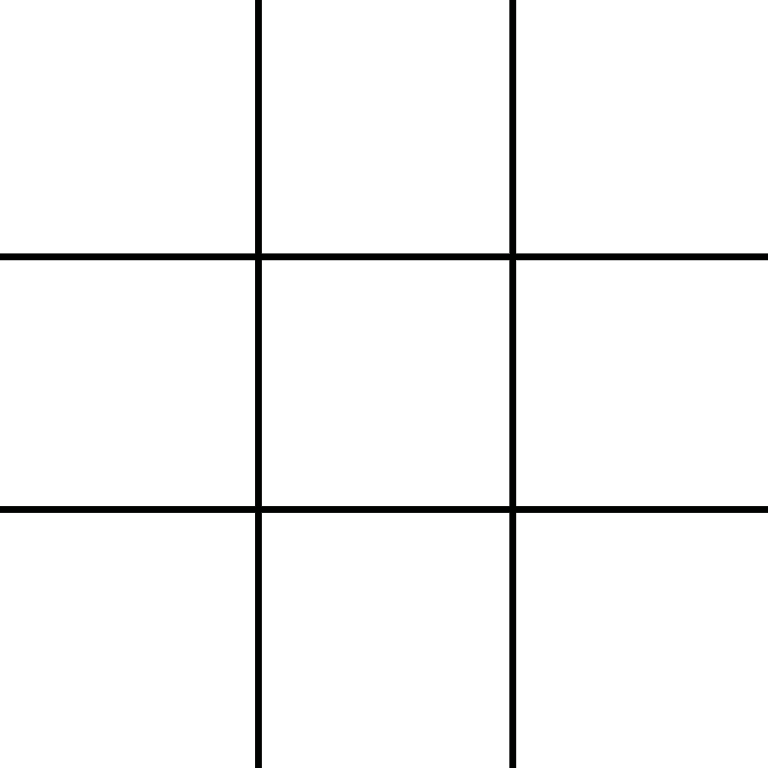
Write a Shadertoy shader that draws this pattern.

```glsl
const vec3 PAPER = vec3(1.0);
const vec3 INK = vec3(0.005, 0.008, 0.003);
const vec2 GRID_CENTER = vec2(0.5021, 0.5011);
const vec2 LINE_SPACING = vec2(0.3311, 0.3290);
const float LINE_WIDTH = 0.0089;

// Signed distance, per axis, to the pair of lines mirrored about the center
vec2 linePairDistance(vec2 uv) {
    vec2 fromLine = abs(abs(uv - GRID_CENTER) - 0.5 * LINE_SPACING);
    return fromLine - 0.5 * LINE_WIDTH;
}

void mainImage(out vec4 fragColor, in vec2 fragCoord) {
    vec2 uv = fragCoord / iResolution.xy;
    vec2 pixel = 1.0 / iResolution.xy;

    // Box-filtered coverage of the vertical (x) and horizontal (y) lines
    vec2 coverage = clamp(0.5 - linePairDistance(uv) / pixel, 0.0, 1.0);
    float ink = max(coverage.x, coverage.y);

    fragColor = vec4(mix(PAPER, INK, ink), 1.0);
}
```
